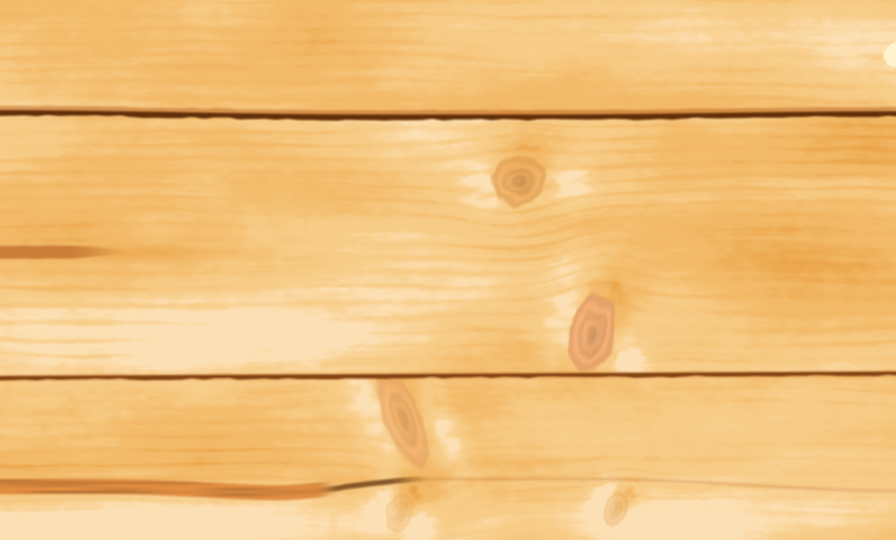
This texture is drawn by a Shadertoy shader. Its source:

```glsl
// Three pale pine boards with dark seams, wavy grain, knots and resin streaks.

const vec3 PALE   = vec3(0.99, 0.88, 0.71);
const vec3 HONEY  = vec3(0.97, 0.80, 0.53);
const vec3 AMBER  = vec3(0.95, 0.73, 0.41);
const vec3 OCHRE  = vec3(0.92, 0.64, 0.28);
const vec3 RESIN  = vec3(0.78, 0.47, 0.20);
const vec3 PINK   = vec3(0.91, 0.65, 0.44);
const vec3 SHADOW = vec3(0.36, 0.16, 0.02);

// Knots: centre and radii, in canvas heights; style: tilt, pinkness, strength
const int KNOTS = 5;
const vec4 KNOT[KNOTS] = vec4[](
    vec4(0.961, 0.665, 0.052, 0.049), vec4(1.098, 0.383, 0.043, 0.077),
    vec4(0.745, 0.225, 0.036, 0.098), vec4(1.140, 0.056, 0.022, 0.036),
    vec4(0.740, 0.052, 0.026, 0.038));
const vec3 STYLE[KNOTS] = vec3[](
    vec3(0.3, 0.15, 0.8), vec3(-0.22, 0.9, 0.95), vec3(0.38, 0.7, 0.6),
    vec3(-0.4, 0.0, 0.35), vec3(-0.3, 0.2, 0.25));

float hash(vec2 p) {
    vec3 q = fract(p.xyx * vec3(0.1031, 0.1030, 0.0973));
    q += dot(q, q.yzx + 33.33);
    return fract((q.x + q.y) * q.z);
}

float noise(vec2 p) {
    vec2 i = floor(p), f = fract(p);
    f = f * f * (3.0 - 2.0 * f);
    return mix(mix(hash(i), hash(i + vec2(1, 0)), f.x),
               mix(hash(i + vec2(0, 1)), hash(i + vec2(1, 1)), f.x), f.y);
}

// Layered noise centred on zero
float fbm(vec2 p) {
    float sum = -0.47, amp = 0.5;
    for (int i = 0; i < 4; i++, amp *= 0.5) {
        sum += amp * noise(p);
        p = p * 2.03 + 17.1;
    }
    return sum;
}

// Soft elliptical spot, 1 at its centre
float glow(vec2 p, vec2 centre, vec2 size) {
    vec2 d = (p - centre) / size;
    return exp(-dot(d, d));
}

// Band of given half width with soft edges
float band(float d, float halfWidth, float blur) {
    return 1.0 - smoothstep(halfWidth - blur, halfWidth + blur, abs(d));
}

vec3 woodRamp(float t) {
    vec3 col = mix(PALE, HONEY, smoothstep(0.0, 0.33, t));
    col = mix(col, AMBER, smoothstep(0.33, 0.68, t));
    return mix(col, OCHRE, smoothstep(0.68, 1.05, t));
}

// Broad light and dark areas, growth lines and fine fibres
float woodTone(vec2 p, float flowY, float board) {
    float shift = board * 13.7;
    float y = flowY + 0.05 * fbm(vec2(p.x * 1.6, flowY * 4.0) + shift);
    float t = 0.47 + 1.1 * fbm(vec2(p.x * 1.5, y * 7.0) + shift) + 0.5 * fbm(p * 5.0 + 3.0);
    float rings = 0.5 + 0.5 * sin(y * 235.0 + 7.0 * noise(vec2(p.x * 0.7, y * 9.0) + shift));
    t += 0.2 * (pow(rings, 3.0) - 0.3) * noise(vec2(p.x * 2.5, y * 14.0) + shift + 5.0);
    t += 0.18 * fbm(vec2(p.x * 7.0, y * 130.0)) + 0.16 * fbm(p * vec2(60.0, 110.0));
    t += 0.22 * glow(p, vec2(1.5, 0.53), vec2(0.45, 0.2));
    t += 0.2 * glow(p, vec2(0.45, 0.64), vec2(0.8, 0.12));
    t -= 0.5 * glow(p, vec2(0.3, 0.39), vec2(0.55, 0.09));
    return t - 0.4 * glow(p, vec2(0.3, 0.03), vec2(0.9, 0.045));
}

// Knot colour and coverage: growth rings, core and browned rim
vec4 knotFace(vec2 q, vec3 style, float seed) {
    float r = length(q) + 0.35 * fbm(q * 2.2 + seed);
    vec3 face = mix(mix(AMBER, RESIN, 0.25 + 0.3 * exp(-3.0 * r * r)), PINK, style.y);
    face *= 1.02 - 0.04 * sin(r * 17.0) - 0.1 * glow(q, vec2(0.1, -0.1), vec2(0.3, 0.4));
    face = mix(face, RESIN, 0.35 * band(r - 0.95, 0.04, 0.09));
    return vec4(face, style.z * (1.0 - smoothstep(0.85, 1.05, r)));
}

void mainImage(out vec4 fragColor, in vec2 fragCoord) {
    vec2 p = fragCoord / iResolution.y;
    float px = 1.0 / iResolution.y, rough = 0.002 * noise(vec2(p.x * 45.0, 2.0)) - 0.001;

    // Signed heights above the two seams
    float upper = p.y - 0.791 + 0.008 * smoothstep(0.0, 0.7, p.x) - 0.006 * smoothstep(1.0, 1.66, p.x) + rough;
    float lower = p.y - 0.300 - 0.005 * p.x + rough;
    float board = step(0.0, upper) + step(0.0, lower);

    // Knots bend the grain and cast pale and amber halos on their own board
    float flowY = p.y, halo = 0.0;
    vec4 knot = vec4(0);
    for (int i = 0; i < KNOTS; i++) {
        if (board != step(0.3, KNOT[i].y)) continue;
        float c = cos(STYLE[i].x), s = sin(STYLE[i].x);
        vec2 q = mat2(c, -s, s, c) * (p - KNOT[i].xy) / KNOT[i].zw;
        flowY -= 0.5 * (p.y - KNOT[i].y) * exp(-0.3 * dot(q, q));
        float sheen = glow(q, vec2(-1.3, 0.4), vec2(1.1, 1.2)) + glow(q, vec2(1.7, -0.5), vec2(0.9, 1.0));
        halo += (0.6 * glow(q, vec2(0.3, 0.9), vec2(1.6, 0.9)) - 0.75 * sheen) * (0.4 + 0.6 * noise(q * vec2(2, 5)));
        vec4 face = knotFace(q, STYLE[i], float(i) * 9.0);
        if (face.a > knot.a) knot = face;
    }
    vec3 col = mix(woodRamp(woodTone(p, flowY, board) + halo), knot.rgb, knot.a);

    // Resin streaks, and the crack that continues the lower one
    float taper = 1.0 - smoothstep(0.12, 0.25, p.x);
    col = mix(col, OCHRE, 0.6 * glow(p, vec2(0.25, 0.532), vec2(0.16, 0.014)));
    col = mix(col, RESIN, 0.9 * taper * band(p.y - 0.533 + rough, 0.004 + 0.008 * taper, 0.004));
    float crack = p.y - 0.099 + 0.012 * smoothstep(0.2, 0.55, p.x)
                - 0.026 * smoothstep(0.5, 0.8, p.x) + 0.022 * smoothstep(1.1, 1.66, p.x);
    float pocket = 1.0 - smoothstep(0.58, 0.63, p.x), split = 1.0 - smoothstep(0.72, 0.8, p.x);
    col = mix(col, RESIN * (0.9 + 0.25 * noise(p * vec2(9, 180))), 0.9 * pocket * band(crack, 0.014, 0.004));
    col = mix(col, RESIN, 0.4 * (1.0 - split) * band(crack, 0.002, 0.006));
    col = mix(col, SHADOW, 0.7 * (split - pocket) * band(crack + rough, 0.005, 0.004));

    // Chipped spot, then dark gaps with a browned edge
    float chip = length((p - vec2(1.662, 0.895)) / vec2(0.024, 0.028)) + fbm(p * 40.0);
    col = mix(col, vec3(1.0, 0.95, 0.8), 1.0 - smoothstep(0.85, 1.05, chip));
    col = mix(col, RESIN, 0.65 * band(upper - 0.006, 0.007, 0.004) + 0.5 * band(lower, 0.006, 0.004));
    col = mix(col, SHADOW, 0.95 * band(upper, 0.005 + rough, 0.002 + px));
    col = mix(col, SHADOW * 1.25, 0.85 * band(lower, 0.0035 + rough, 0.0015 + px));
    fragColor = vec4(col, 1.0);
}
```
